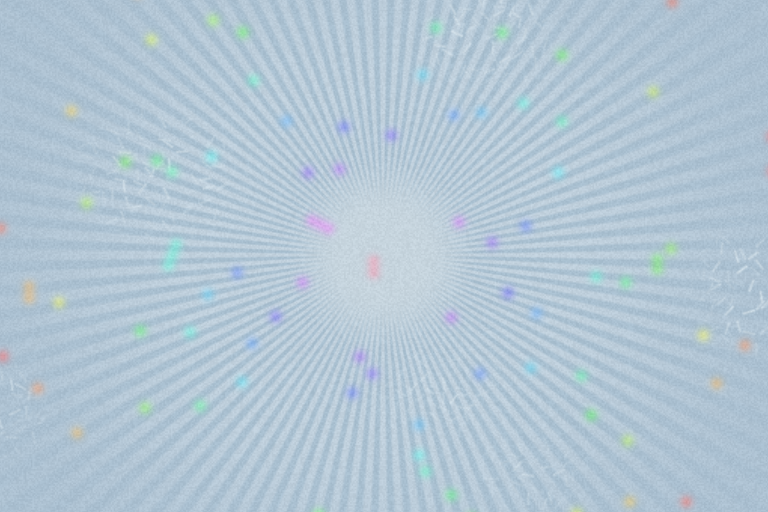
This background is drawn by a Shadertoy shader. Its source:

```glsl
// Pale blue sunburst with rainbow confetti, frosty scratches and fine grain.

const float TAU = 6.2831853;
const vec2 BURST_CENTER = vec2(-0.002, 0.002);
const float RAY_COUNT = 100.0;
const float HUE_RADIUS = 0.77;      // distance over which the hue runs once
const int DOT_COUNT = 90;
const float DOT_SIZE = 0.0128;
const float DOT_OPACITY = 0.44;
const float GOLDEN_ANGLE = 2.399963;
const float SCRATCH_SCALE = 42.0;
const float GRAIN_SCALE = 340.0;
const float GRAIN_AMOUNT = 0.056;
const vec3 CORE_COLOR = vec3(0.775, 0.832, 0.868);
const vec3 LIGHT_RAY = vec3(0.757, 0.820, 0.868);
const vec3 DARK_RAY = vec3(0.660, 0.750, 0.815);
const vec3 EDGE_COLOR = vec3(0.665, 0.748, 0.815);
const vec3 FROST_COLOR = vec3(0.84, 0.89, 0.92);

float hash(vec2 p) {
    vec3 q = fract(vec3(p.xyx) * 0.1031);
    q += dot(q, q.yzx + 33.33);
    return fract((q.x + q.y) * q.z);
}

float noise(vec2 p) {
    vec2 cell = floor(p);
    vec2 f = fract(p);
    f = f * f * (3.0 - 2.0 * f);
    float low = mix(hash(cell), hash(cell + vec2(1, 0)), f.x);
    float high = mix(hash(cell + vec2(0, 1)), hash(cell + vec2(1, 1)), f.x);
    return mix(low, high, f.y);
}

// Pastel hue that turns from pink through blue and green to red with distance.
vec3 radialHue(float radius) {
    float hue = clamp(1.0 - radius / HUE_RADIUS, 0.0, 1.0);
    vec3 pure = clamp(abs(mod(hue * 6.0 + vec3(0, 4, 2), 6.0) - 3.0) - 1.0, 0.0, 1.0);
    return mix(vec3(1.0), pure, mix(0.42, 0.60, smoothstep(0.0, 0.3, radius)));
}

float segmentDistance(vec2 p, vec2 a, vec2 b) {
    vec2 ab = b - a;
    return length(p - a - ab * clamp(dot(p - a, ab) / dot(ab, ab), 0.0, 1.0));
}

void addSpot(inout vec3 color, float d, vec2 center) {
    float glow = exp(-d * d / (DOT_SIZE * DOT_SIZE));
    color = mix(color, radialHue(length(center)), DOT_OPACITY * glow);
}

void addStreak(inout vec3 color, vec2 p, vec2 a, vec2 b) {
    addSpot(color, segmentDistance(p, a, b), 0.5 * (a + b));
}

float patchMask(vec2 p, vec2 center, vec2 size) {
    return 1.0 - smoothstep(0.2, 1.0, length((p - center) / size));
}

vec3 sunburst(vec2 p, float pixel) {
    float radius = length(p);
    float wave = abs(fract(atan(p.y, p.x) / TAU * RAY_COUNT) - 0.5) * 2.0;
    float soft = 0.18 + pixel * RAY_COUNT / (TAU * max(radius, 0.01));
    float ray = smoothstep(0.47 - soft, 0.47 + soft, wave);
    vec3 color = mix(DARK_RAY, LIGHT_RAY, ray);
    color = mix(color, EDGE_COLOR, 0.85 * smoothstep(0.28, 0.86, radius));
    return mix(CORE_COLOR, color, smoothstep(0.08, 0.20, radius));
}

// One short soft stroke of random direction per grid cell.
float scratches(vec2 p) {
    vec2 base = floor(p);
    float total = 0.0;
    for (int k = 0; k < 9; k++) {
        vec2 cell = base + vec2(k % 3 - 1, k / 3 - 1);
        vec2 middle = cell + vec2(hash(cell), hash(cell + 31.0));
        float angle = 0.5 * TAU * hash(cell + 67.0);
        vec2 arm = 0.42 * vec2(cos(angle), sin(angle));
        float d = segmentDistance(p, middle - arm, middle + arm);
        total = max(total, hash(cell + 93.0) * exp(-d * d * 70.0));
    }
    return total;
}

float frost(vec2 p) {
    float mask = patchMask(p, vec2(0.20, 0.43), vec2(0.20, 0.17));
    mask = max(mask, patchMask(p, vec2(-0.44, 0.16), vec2(0.22, 0.17)));
    mask = max(mask, patchMask(p, vec2(0.71, -0.06), vec2(0.14, 0.18)));
    mask = max(mask, 0.7 * patchMask(p, vec2(0.11, -0.26), vec2(0.20, 0.13)));
    mask = max(mask, 0.7 * patchMask(p, vec2(0.28, -0.43), vec2(0.14, 0.13)));
    mask = max(mask, 0.7 * patchMask(p, vec2(-0.73, -0.30), vec2(0.10, 0.13)));
    return mask * scratches(p * SCRATCH_SCALE + 200.0);
}

void mainImage(out vec4 fragColor, in vec2 fragCoord) {
    float pixel = 1.0 / iResolution.y;
    vec2 p = (fragCoord - 0.5 * iResolution.xy) * pixel;
    vec3 color = sunburst(p - BURST_CENTER, pixel);
    color = mix(color, FROST_COLOR, 0.75 * frost(p));

    // Confetti: a jittered golden-angle spiral, densest in the middle distance.
    for (int i = 0; i < DOT_COUNT; i++) {
        float id = float(i);
        float t = (id + hash(vec2(id, 3.0))) / float(DOT_COUNT);
        float radius = mix(0.15, 0.80, pow(t, 0.85));
        float angle = id * GOLDEN_ANGLE + 0.9 * hash(vec2(id, 8.0)) + 0.3;
        vec2 center = radius * vec2(cos(angle), sin(angle));
        addSpot(color, length(p - center), center);
    }

    // Longer streaks, including the pink one at the core.
    addStreak(color, p, vec2(-0.020, -0.033), vec2(-0.020, -0.010));
    addStreak(color, p, vec2(-0.140, 0.069), vec2(-0.109, 0.054));
    addStreak(color, p, vec2(-0.421, -0.018), vec2(-0.406, 0.022));
    addStreak(color, p, vec2(0.534, -0.025), vec2(0.534, -0.007));
    addStreak(color, p, vec2(-0.693, -0.082), vec2(-0.693, -0.060));

    // Paper grain
    color += GRAIN_AMOUNT * (noise(p * GRAIN_SCALE + 500.0) - 0.5);
    fragColor = vec4(clamp(color, 0.0, 1.0), 1.0);
}
```
